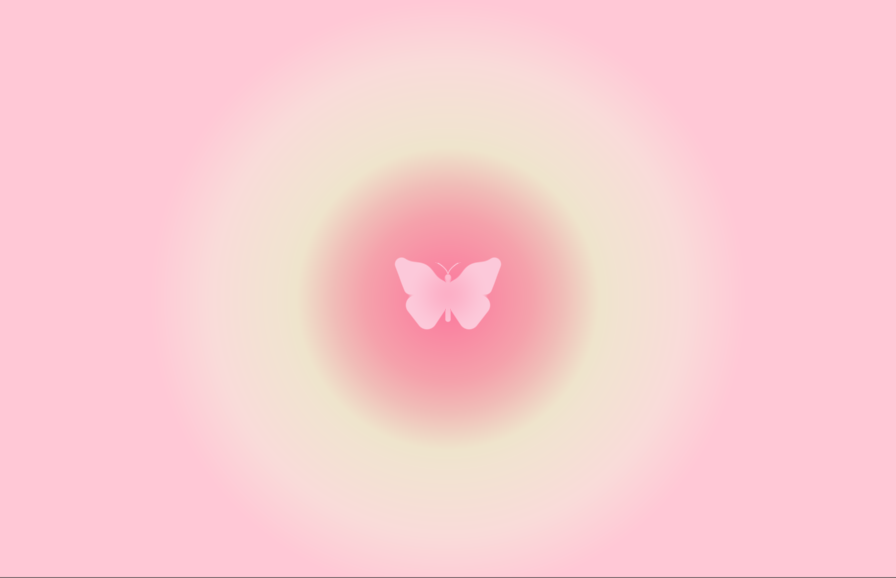
Reproduce this background procedurally as a Shadertoy shader.

```glsl
#define GLOW_CENTER vec2(0.0, 0.483)
#define WING_CENTER vec2(0.0, 0.491)
#define WING_SCALE 0.135
#define BACKDROP vec3(1.00, 0.785, 0.838)
#define CREAM vec3(0.95, 0.887, 0.822)
#define LIME vec3(0.935, 0.895, 0.80)
#define ROSE vec3(0.96, 0.635, 0.672)
#define HOT_PINK vec3(0.99, 0.46, 0.61)
#define WING_TIP vec3(0.99, 0.79, 0.855)
#define WING_ROOT vec3(0.99, 0.69, 0.78)
#define BASE_LINE vec3(0.55, 0.46, 0.48)
#define BASE_HEIGHT 0.002

float segmentDistance(vec2 p, vec2 a, vec2 b) {
    vec2 ab = b - a;
    return length(p - a - ab * clamp(dot(p - a, ab) / dot(ab, ab), 0.0, 1.0));
}

float edgeSide(vec2 p, vec2 a, vec2 b) {
    return (b.x - a.x) * (p.y - a.y) - (b.y - a.y) * (p.x - a.x);
}

// Signed distance to a triangle with clockwise corners
float triangleDistance(vec2 p, vec2 a, vec2 b, vec2 c) {
    float d = min(segmentDistance(p, a, b),
              min(segmentDistance(p, b, c), segmentDistance(p, c, a)));
    float side = max(edgeSide(p, a, b), max(edgeSide(p, b, c), edgeSide(p, c, a)));
    return side < 0.0 ? -d : d;
}

float smoothUnion(float a, float b, float k) {
    float h = max(k - abs(a - b), 0.0) / k;
    return min(a, b) - h * h * k * 0.25;
}

float butterflyDistance(vec2 p) {
    p.x = abs(p.x);

    // Wings
    float upper = triangleDistance(p, vec2(0.05, 0.07), vec2(0.595, 0.385), vec2(0.48, 0.08)) - 0.085;
    upper = smoothUnion(upper, length(p - vec2(0.36, 0.23)) - 0.16, 0.12);
    float lower = triangleDistance(p, vec2(0.11, -0.08), vec2(0.41, -0.14), vec2(0.27, -0.32)) - 0.13;
    float shape = smoothUnion(upper, lower, 0.05);

    // Body and head
    float body = segmentDistance(p, vec2(0.0, 0.12), vec2(0.0, -0.32)) - 0.034;
    float head = length(p - vec2(0.0, 0.22)) - 0.036;
    shape = min(shape, smoothUnion(body, head, 0.10));

    // Curved antennae
    float t = (p.y - 0.24) / 0.16;
    float antenna = abs(p.x - 0.13 * t * t) / sqrt(1.0 + 2.64 * t * t) - 0.006;
    antenna = max(antenna, max(0.24 - p.y, p.y - 0.40));
    return min(shape, antenna);
}

float ramp(float start, float end, float x) {
    return clamp((x - start) / (end - start), 0.0, 1.0);
}

// Concentric colour bands from the hot core to the backdrop
vec3 glowColor(float r) {
    vec3 color = mix(HOT_PINK, ROSE, ramp(0.0, 0.145, r));
    color = mix(color, vec3(0.942, 0.74, 0.72), ramp(0.145, 0.198, r));
    color = mix(color, LIME, ramp(0.198, 0.262, r));
    color = mix(color, CREAM, smoothstep(0.255, 0.31, r));
    color = mix(color, vec3(0.977, 0.86, 0.852), ramp(0.31, 0.41, r));
    return mix(color, BACKDROP, ramp(0.41, 0.515, r));
}

void mainImage(out vec4 fragColor, in vec2 fragCoord) {
    float pixel = 1.0 / iResolution.y;
    vec2 uv = vec2(fragCoord.x - 0.5 * iResolution.x, fragCoord.y) * pixel;
    vec3 color = glowColor(length(uv - GLOW_CENTER));

    // Pale butterfly, lighter toward the wing tips
    vec2 p = (uv - WING_CENTER) / WING_SCALE;
    float d = butterflyDistance(p) * WING_SCALE;
    vec3 wingColor = mix(WING_ROOT, WING_TIP, smoothstep(0.0, 0.55, length(p)));
    color = mix(color, wingColor, smoothstep(pixel, -pixel, d));

    // Thin line along the lower border
    float line = 1.0 - smoothstep(-0.5 * pixel, 0.5 * pixel, uv.y - BASE_HEIGHT);
    color = mix(color, BASE_LINE, line);

    fragColor = vec4(color, 1.0);
}
```
